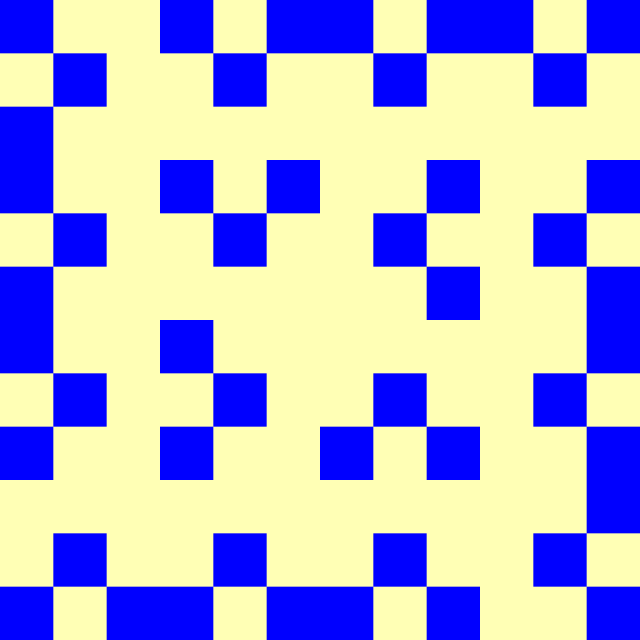
This pattern is drawn by a WebGL 1 fragment shader. Its source:

```glsl
precision highp float;
// A 4 by 4 grid of blue three-square chevrons on pale yellow, opening outward in two opposed pinwheel rings.

uniform vec2 u_resolution;

// Axis direction in which the chevron of a tile opens.
vec2 openingDirection(vec2 tile) {
  vec2 p = tile - 1.5;
  // A small twist settles the diagonal tiles: one way outside, the other inside.
  float twist = max(abs(p.x), abs(p.y)) > 1.0 ? 0.1 : -0.1;
  vec2 q = p + twist * vec2(-p.y, p.x);
  return abs(q.x) > abs(q.y) ? vec2(sign(q.x), 0.0) : vec2(0.0, sign(q.y));
}

// 1 for a blue cell, 0 for a yellow one; each tile is 3 by 3 cells.
float chevronCell(vec2 cell) {
  vec2 tile = floor((cell + 0.5) / 3.0);
  vec2 local = cell - 3.0 * tile - 1.0;
  vec2 opening = openingDirection(tile);
  float along = dot(local, opening);
  float across = dot(local, vec2(-opening.y, opening.x));
  return 1.0 - step(0.5, abs(along - abs(across)));
}

void main() {
  vec2 pixelSize = 12.0 / u_resolution;
  vec2 position = gl_FragCoord.xy * pixelSize;

  // Blend the four cells around the nearest grid corner by pixel coverage.
  vec2 corner = floor(position + 0.5);
  vec2 coverage = clamp((position - corner) / pixelSize + 0.5, 0.0, 1.0);
  float lower = mix(chevronCell(corner - 1.0), chevronCell(corner - vec2(0.0, 1.0)), coverage.x);
  float upper = mix(chevronCell(corner - vec2(1.0, 0.0)), chevronCell(corner), coverage.x);
  float blue = mix(lower, upper, coverage.y);

  gl_FragColor = vec4(mix(vec3(1.0, 1.0, 0.71), vec3(0.0, 0.0, 1.0), blue), 1.0);
}
```
